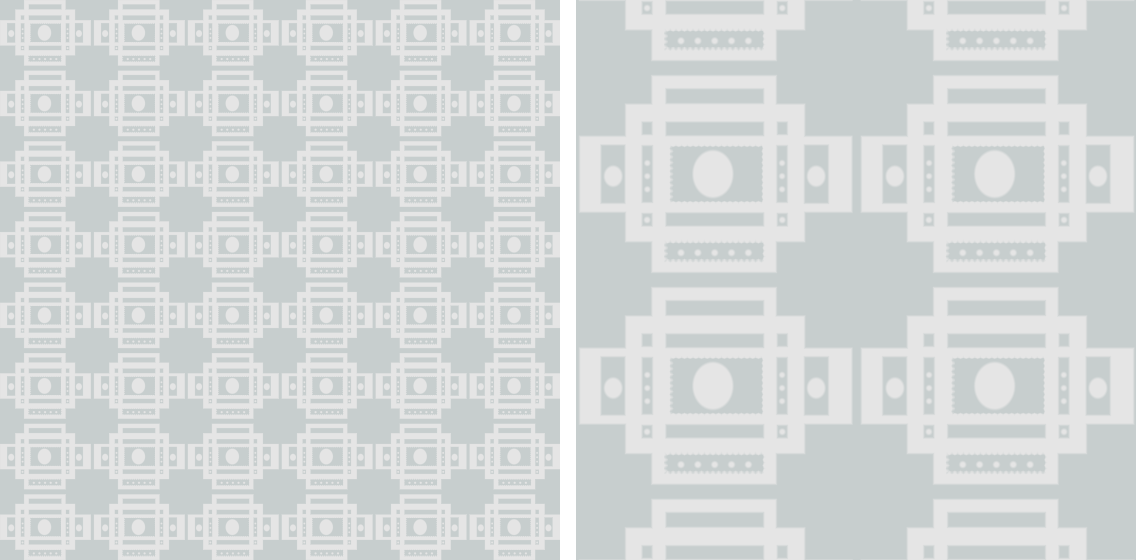
Left: the whole. Right: its middle third, enlarged.
Give the GLSL for this pattern, as a WebGL 2 fragment shader.

```glsl
#version 300 es
precision highp float;
// Pale geometric lattice of crossed, stepped frames with oval bosses and rows of tiny beads.

#define UNITS 768.0
#define PERIOD vec2(128.8, 96.85)
#define FIRST_CENTRE vec2(61.0, 45.0)
#define GROUND vec3(0.78, 0.808, 0.808)
#define LINE vec3(0.897, 0.897, 0.897)
#define SOFTNESS 1.2
#define TOOTH_SIZE 2.6
#define TOOTH_DEPTH 0.7

uniform vec2 u_resolution;
out vec4 fragColor;

// Signed distance to the box between two corners
float box(vec2 p, vec2 low, vec2 high) {
    vec2 q = abs(p - 0.5 * (low + high)) - 0.5 * (high - low);
    return length(max(q, 0.0)) + min(max(q.x, q.y), 0.0);
}

// Approximate signed distance to an ellipse
float oval(vec2 p, vec2 radius) {
    return (length(p / radius) - 1.0) * min(radius.x, radius.y);
}

// Distance to a centred row of beads along x
float beads(vec2 p, float count, float spacing, float radius) {
    float reach = 0.5 * (count - 1.0);
    float index = clamp(floor(p.x / spacing + reach + 0.5), 0.0, count - 1.0) - reach;
    return length(vec2(p.x - index * spacing, p.y)) - radius;
}

// Fine serration along the woven edges
float teeth(vec2 p) {
    vec2 wave = abs(fract(p / TOOTH_SIZE) - 0.5) - 0.25;
    return TOOTH_DEPTH * (wave.x + wave.y) * 2.0;
}

// Three overlapping solid plates: tall, middle and wide
float plates(vec2 p) {
    float tall = box(p, vec2(-28.0, -45.0), vec2(29.0, 45.0));
    float middle = box(p, vec2(-40.0, -32.0), vec2(42.0, 31.0));
    float wide = box(p, vec2(-61.0, -17.3), vec2(63.6, 17.5));
    return min(tall, min(middle, wide));
}

// Openings cut through the plates
float windows(vec2 p) {
    vec2 m = vec2(abs(p.x - 0.8), p.y);
    float d = box(p, vec2(-21.5, -39.0), vec2(23.2, -32.2));
    d = min(d, box(p, vec2(-21.5, 31.2), vec2(23.2, 39.5)) + teeth(p));
    d = min(d, box(p, vec2(-21.5, -23.8), vec2(23.2, -17.5)));
    d = min(d, box(p, vec2(-21.5, 17.7), vec2(23.2, 23.8)));
    d = min(d, box(p, vec2(-19.0, -12.8), vec2(22.5, 12.8)) + teeth(p));
    // Side bays, bead channels and corner squares, mirrored
    d = min(d, box(m, vec2(41.0, -13.3), vec2(52.0, 13.4)));
    d = min(d, box(m, vec2(28.4, -13.0), vec2(33.2, 13.0)));
    d = min(d, box(m, vec2(28.6, -23.8), vec2(33.2, -18.0)));
    return min(d, box(m, vec2(28.6, 18.0), vec2(33.2, 23.8)));
}

// Bosses and beads set inside the openings
float ornaments(vec2 p) {
    vec2 m = vec2(abs(p.x - 0.8), p.y);
    float d = oval(p, vec2(9.2, 10.8));
    d = min(d, oval(m - vec2(46.4, 1.0), vec2(4.1, 4.7)));
    d = min(d, beads(p - vec2(0.8, 36.0), 5.0, 7.7, 1.4));
    d = min(d, beads(m.yx - vec2(1.0, 30.8), 3.0, 6.0, 1.2));
    return min(d, length(m - vec2(30.9, 21.0)) - 1.3);
}

float coverage(float d, float blur) {
    return 1.0 - smoothstep(-blur, blur, d);
}

void main() {
    // Fold the canvas into one repeat, with y pointing down
    vec2 uv = gl_FragCoord.xy / u_resolution;
    vec2 p = vec2(uv.x, 1.0 - uv.y) * UNITS - FIRST_CENTRE;
    p = mod(p + 0.5 * PERIOD, PERIOD) - 0.5 * PERIOD;

    float pixel = UNITS / min(u_resolution.x, u_resolution.y);
    float blur = max(0.7 * pixel, 0.6 * SOFTNESS);
    float shape = coverage(plates(p), blur);
    shape *= 1.0 - coverage(windows(p), blur);
    shape = max(shape, coverage(ornaments(p), blur));
    fragColor = vec4(mix(GROUND, LINE, shape), 1.0);
}
```
